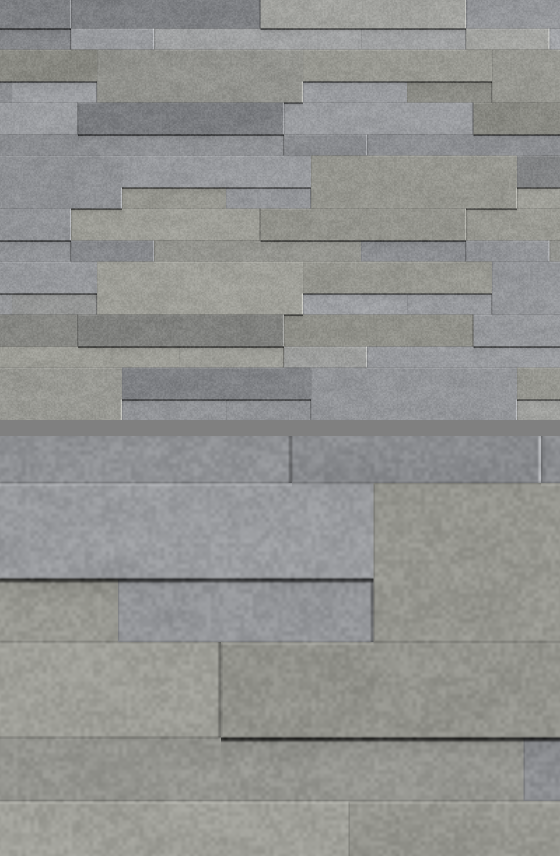
Top: the whole. Bottom: its middle third, enlarged.
Give the GLSL for this texture, as a WebGL 1 fragment shader.

```glsl
precision highp float;
// Stacked grey stone cladding: raised and recessed slabs in interlocking bands.
uniform vec2 u_resolution;

// Layout, in units of the canvas height
const float BAND = 0.1262;       // height of one band
const float TOP_OFFSET = 0.008;  // part of the first band cut off by the top
const float SPLIT = 0.6;         // share of a band taken by its upper strip
const float PERIOD = 0.941;      // horizontal repeat of the slabs
const float LONG_END = 0.490;    // end of the long slab
const float TAIL_END = 0.240;    // end of the overlapping lower slab
const float STUB_END = 0.688;    // end of the short raised slab
const float LOWER_CUT = 0.738;   // joint below the strip of a block band
const vec2 STRIP_SHIFT = vec2(0.620, 0.186);
const vec2 BLOCK_SHIFT = vec2(0.231, 0.741);

// Colour: darkest and lightest tone of each kind of slab
const vec2 BLOCK_TONES = vec2(0.56, 0.64);
const vec2 UPPER_TONES = vec2(0.475, 0.63);
const vec2 LOWER_TONES = vec2(0.53, 0.64);
const vec3 COOL_TINT = vec3(-0.007, 0.001, 0.016);
const vec3 WARM_TINT = vec3(0.004, 0.005, -0.022);

// Edges and surface
const float SHADOW_WIDTH = 0.0046;
const float GLINT_WIDTH = 0.0034;
const float SEAM_WIDTH = 0.0016;
const float GRAIN_SCALE = 300.0;
const float GRAIN = 0.075;
const float MOTTLE = 0.030;
const float PROBE = 0.001;       // step across an edge to reach a neighbour

struct Slab {
  vec4 box;      // left, bottom, right, top
  float relief;  // 0 recessed, 1 raised
  vec2 tones;
  vec2 id;
};

float hash(vec2 p) {
  vec3 q = fract(p.xyx * 0.1031);
  q += dot(q, q.yzx + 33.33);
  return fract((q.x + q.y) * q.z);
}

float noise(vec2 p) {
  vec2 cell = floor(p), f = fract(p);
  f = f * f * (3.0 - 2.0 * f);
  return mix(mix(hash(cell), hash(cell + vec2(1.0, 0.0)), f.x),
             mix(hash(cell + vec2(0.0, 1.0)), hash(cell + vec2(1.0, 1.0)), f.x), f.y);
}

// Finds the slab covering a point
Slab slabAt(vec2 p) {
  float depth = (1.0 + TOP_OFFSET - p.y) / BAND;
  float row = floor(depth);
  bool upper = fract(depth) < SPLIT;
  bool blockBand = mod(row, 2.0) > 0.5;
  vec2 shifts = blockBand ? BLOCK_SHIFT : STRIP_SHIFT;
  float shift = mod(row, 4.0) < 1.5 ? shifts.x : shifts.y;
  float column = floor((p.x - shift) / PERIOD);
  float start = column * PERIOD + shift;
  float u = p.x - start;

  vec2 rows = upper ? vec2(0.0, SPLIT) : vec2(SPLIT, 1.0);
  vec2 span = u < LONG_END ? vec2(0.0, LONG_END) : vec2(LONG_END, PERIOD);
  vec2 tones = upper ? UPPER_TONES : LOWER_TONES;
  float relief = 0.15, piece = 0.0;

  if (blockBand && u < LONG_END) {
    rows = vec2(0.0, 1.0); tones = BLOCK_TONES; relief = 0.75;
  } else if (upper) {
    relief = blockBand ? 0.65 : (u < LONG_END ? 0.9 : 0.28);
    piece = u < LONG_END ? 1.0 : 2.0;
  } else if (blockBand) {
    span = u < LOWER_CUT ? vec2(LONG_END, LOWER_CUT) : vec2(LOWER_CUT, PERIOD);
    piece = u < LOWER_CUT ? 3.0 : 4.0;
  } else if (u < TAIL_END) {
    span = vec2(STUB_END - PERIOD, TAIL_END); piece = 5.0;
  } else if (u < LONG_END) {
    span = vec2(TAIL_END, LONG_END); piece = 6.0;
  } else if (u < STUB_END) {
    span = vec2(LONG_END, STUB_END); piece = 7.0; relief = 0.8;
  } else {
    span = vec2(STUB_END, PERIOD + TAIL_END); piece = 5.0; column += 1.0;
  }
  vec2 y = 1.0 + TOP_OFFSET - (row + rows) * BAND;
  vec2 id = vec2(column * 9.0 + piece + 40.0, row * 7.0 + 11.0);
  return Slab(vec4(start + span.x, y.y, start + span.y, y.x), relief, tones, id);
}

float edgeLine(float d, float width) { return 1.0 - smoothstep(width * 0.35, width, d); }

// Colour of the slab with its shadows, lit edges and joints
vec3 shade(vec2 p) {
  Slab s = slabAt(p);
  float above = slabAt(vec2(p.x, s.box.w + PROBE)).relief - s.relief;
  float left = slabAt(vec2(s.box.x - PROBE, p.y)).relief - s.relief;
  float right = slabAt(vec2(s.box.z + PROBE, p.y)).relief - s.relief;
  vec2 low = p - s.box.xy, high = s.box.zw - p;

  float tone = mix(s.tones.x, s.tones.y, hash(s.id));
  float warmth = smoothstep(0.45, 0.85, hash(s.id + 57.0));
  vec3 color = vec3(tone) + mix(COOL_TINT, WARM_TINT, warmth);

  color += 0.07 * edgeLine(high.y, GLINT_WIDTH) * smoothstep(0.0, 0.5, -above);
  color += 0.17 * edgeLine(high.x, GLINT_WIDTH) * smoothstep(0.1, 0.5, -right);
  float overhang = smoothstep(0.1, 0.6, above);
  color *= 1.0 - overhang * (0.58 * edgeLine(high.y, SHADOW_WIDTH) + 0.14 * exp(-high.y / 0.007));
  color *= 1.0 - 0.30 * edgeLine(high.x, GLINT_WIDTH) * smoothstep(0.1, 0.6, right);
  color *= 1.0 - 0.08 * edgeLine(low.x, SHADOW_WIDTH) * smoothstep(0.1, 0.6, left);
  float seam = min(min(low.x, low.y), high.y);
  return color * (1.0 - 0.13 * edgeLine(seam, SEAM_WIDTH));
}

void main() {
  vec2 p = gl_FragCoord.xy / u_resolution.y;
  vec3 color = vec3(0.0);
  for (int i = 0; i < 4; i++) {  // smooth edges with four samples
    vec2 offset = vec2(mod(float(i), 2.0), floor(float(i) / 2.0)) * 0.5 - 0.25;
    color += 0.25 * shade(p + offset / u_resolution.y);
  }
  // Fine speckle, cloudy patches and a slow change of light
  float speckle = noise(p * GRAIN_SCALE) - 0.5;
  float patches = noise(p * vec2(22.0, 38.0)) + noise(p * vec2(75.0, 110.0) + 9.0) - 1.0;
  color += GRAIN * speckle + MOTTLE * patches + 0.022 * (p.x - 0.6);
  gl_FragColor = vec4(color, 1.0);
}
```
